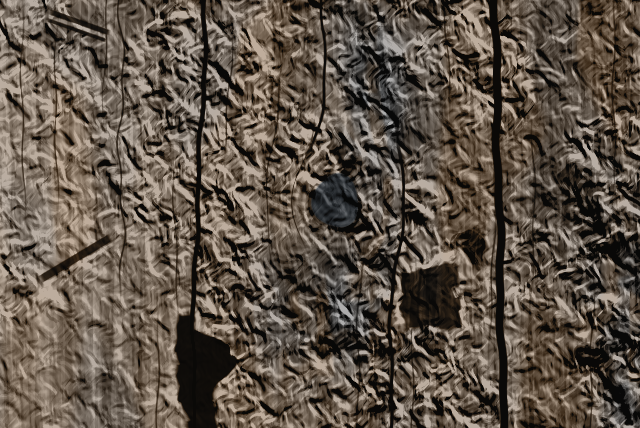
This texture is drawn by a Shadertoy shader. Its source:

```glsl
const vec2 KNOT = vec2(0.785, 0.53);

vec3 hash3(vec2 p) {
    vec3 q = fract(p.xyx * vec3(0.1031, 0.1030, 0.0973));
    q += dot(q, q.yxz + 33.33);
    return fract((q.xxy + q.yzz) * q.zyx);
}

// Soft cellular noise: flat flakes with steep borders
float cells(vec2 p) {
    vec2 base = floor(p);
    float sum = 0.0, total = 0.0;
    for (int y = -1; y <= 1; y++)
    for (int x = -1; x <= 1; x++) {
        vec2 id = base + vec2(x, y);
        vec3 h = hash3(id);
        vec2 d = id + h.xy - p;
        float w = exp(-11.0 * dot(d, d));
        sum += w * h.z;
        total += w;
    }
    return sum / total;
}

// Horizontal grain coordinate, flowing around the knot
float grainX(vec2 p) {
    vec2 d = p - KNOT;
    float bend = 0.006 / max(dot(d, d * vec2(1.0, 0.7)), 0.006);
    return KNOT.x + d.x * (1.0 - bend) + 0.004 * sin(p.y * 9.0 + p.x * 5.0);
}

vec2 warp(vec2 p) {
    return p + 0.008 * sin(p.yx * vec2(47.0, 39.0) + 2.0 * sin(p * 23.0))
             + 0.004 * sin(p.yx * vec2(113.0, 97.0) + p * 61.0);
}

float relief(vec2 p) {
    vec2 w = warp(p);
    float h = 0.75 * cells(w * vec2(15.0, 12.0));
    h += 0.55 * cells(w * vec2(34.0, 25.0) + 7.0);
    h += 0.32 * cells(w * vec2(66.0, 50.0) + 31.0);
    return h + 0.15 * cells(w * vec2(135.0, 95.0) + 53.0);
}

float line(float d, float halfWidth) {
    return smoothstep(halfWidth + 0.003, halfWidth - 0.001, abs(d));
}

// Signed offset across a segment (x) and its end mask (y)
vec2 gouge(vec2 p, vec2 a, vec2 b) {
    vec2 dir = normalize(b - a);
    float along = dot(p - a, dir);
    float ends = smoothstep(0.0, 0.02, along) * smoothstep(0.0, 0.01, length(b - a) - along);
    return vec2(dot(p - a, vec2(-dir.y, dir.x)), ends);
}

void mainImage(out vec4 fragColor, in vec2 fragCoord) {
    vec2 p = fragCoord / iResolution.y;
    vec2 w = warp(p);
    float u = grainX(p);
    float broad = cells(p * vec2(5.0, 4.0) + 11.0);
    float fibre = cells(vec2(u * 120.0, p.y * 6.0));
    float streak = cells(vec2(u * 32.0, p.y * 2.0) + 19.0);

    // Chipped surface lit from above
    float slope = relief(p) - relief(p + vec2(0.003, 0.0075));
    float rough = mix(0.55, 1.15, smoothstep(0.2, 0.7, broad));
    rough *= mix(0.75, 1.0, smoothstep(0.2, 0.45, p.x));
    float tone = 0.375 + 1.75 * rough * slope;
    tone += 0.16 * (fibre - 0.5) + 0.17 * (streak - 0.5) + 0.10 * (broad - 0.5);
    tone += 0.11 * smoothstep(0.45, 0.1, p.x) * smoothstep(1.1, 0.6, p.y);
    tone -= 0.05 * smoothstep(1.15, 1.5, p.x);

    // Blue-grey stains near the knot and the right edge
    vec2 below = (p - vec2(0.79, 0.27)) * vec2(5.0, 6.0);
    vec2 above = (p - vec2(0.87, 0.76)) * vec2(11.0, 3.5);
    vec2 side = (p - vec2(1.5, 0.25)) * vec2(8.0, 3.2);
    float stain = exp(-dot(below, below)) + exp(-dot(above, above)) + exp(-dot(side, side));
    stain *= smoothstep(0.15, 0.75, 0.5 * streak + 0.5 * cells(w * 17.0 + 3.0));
    tone -= 0.19 * stain;
    float warmth = 0.75 + 0.7 * cells(vec2(u * 9.0, p.y * 3.0) + 41.0) - 1.1 * stain;

    // Deep scoops
    float scoop = smoothstep(0.77, 0.9, cells(w * vec2(12.0, 15.0) + 67.0));
    tone -= 0.22 * scoop * smoothstep(0.25, 0.6, p.x);

    // Knot with dark rim and pale collar
    vec2 k = (p - KNOT) * vec2(1.06, 0.92);
    float r = length(k) + 0.004 * sin(3.0 * atan(k.y, k.x) + 1.0);
    tone += 0.10 * sin(r * 330.0 + 5.0 * broad) * exp(-pow((r - 0.09) / 0.03, 2.0));
    float core = smoothstep(0.061, 0.055, r);
    float pith = 0.18 + 0.5 * slope + 0.025 * sin(r * 420.0) + 0.12 * (fibre - 0.5);
    tone = mix(tone, pith, core);
    warmth = mix(warmth, -0.3, core);
    tone -= 0.20 * line(r - 0.062, 0.003);

    // Scattered hairline cracks along the grain
    float dark = 0.0;
    for (int i = 0; i < 15; i++) {
        vec3 h = hash3(vec2(i, 83));
        float x = (float(i) + 0.2 + 0.6 * h.x) * 0.1;
        float span = smoothstep(0.16 + 0.24 * h.z, 0.1, abs(p.y - h.y));
        dark = max(dark, 0.75 * span * line(u - x - 0.003 * sin(p.y * 31.0 + h.z * 6.0), 0.0007));
    }

    // Long splits
    float wobble = 0.003 * sin(p.y * 17.0) + 0.002 * sin(p.y * 43.0 + 1.0);
    dark = max(dark, line(p.x - 0.452 - 0.027 * smoothstep(0.2, 1.0, p.y) - wobble, 0.0045));
    dark = max(dark, line(p.x - 1.176 + 0.02 * p.y - wobble, 0.0085));
    dark = max(dark, line(u - 0.755 - wobble, 0.002) * smoothstep(0.58, 0.68, p.y));
    dark = max(dark, line(u - 0.905 - wobble, 0.003) * smoothstep(0.78, 0.6, p.y));
    dark = max(dark, 0.8 * line(p.x - 0.283 - 2.0 * wobble, 0.001) * smoothstep(0.25, 0.4, p.y));

    // Broken cavity and square hole
    vec2 e = p + 0.6 * (w - p) + 0.012 * (cells(p * 45.0) - 0.5);
    float left = 0.412 + 0.25 * max(0.1 - e.y, 0.0);
    float right = 0.455 + 0.105 * smoothstep(0.25, 0.16, e.y) - 0.055 * smoothstep(0.16, 0.1, e.y);
    float cavity = min(min(e.x - left, right - e.x), 0.265 - e.y);
    vec2 q = abs(e - vec2(1.005 - 0.1 * (e.y - 0.3), 0.305 + 0.12 * (e.x - 1.0)));
    float hole = min(0.065 - q.x, 0.072 - q.y);
    float depth = max(cavity, hole);
    tone += 0.16 * exp(-pow((depth + 0.008) / 0.006, 2.0));
    dark = max(dark, smoothstep(-0.003, 0.004, depth) * (0.97 - 0.2 * fibre * step(cavity, hole)));

    // Slanted tool marks with lit lower lips
    vec2 g = gouge(p, vec2(0.09, 0.335), vec2(0.265, 0.44));
    dark = max(dark, 0.85 * g.y * line(g.x - 0.008, 0.008));
    tone += 0.2 * g.y * line(g.x + 0.008, 0.003);
    g = gouge(p, vec2(0.105, 0.965), vec2(0.255, 0.912));
    dark = max(dark, 0.85 * g.y * max(line(g.x - 0.011, 0.005), line(g.x + 0.009, 0.003)));
    tone += 0.2 * g.y * line(g.x, 0.003);

    tone = clamp(mix(tone, 0.035, dark), 0.03, 0.68);
    vec3 tint = vec3(0.05, 0.0, -0.05) * warmth * smoothstep(0.0, 0.18, tone);
    fragColor = vec4(tone + tint, 1.0);
}
```
